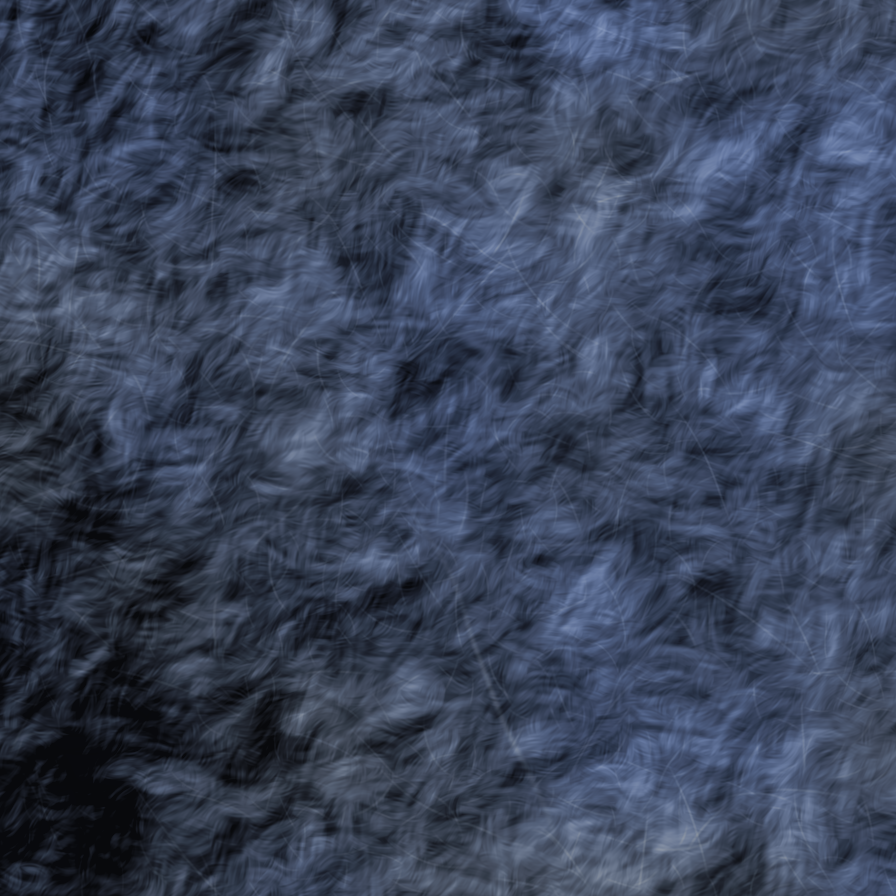
A WebGL 1 fragment shader for this texture:

```glsl
precision highp float;
// Fuzzy blue-grey wool: combed tufts crossed by fine pale stray hairs.
uniform vec2 u_resolution;

// Wool colours, dark to light
const vec3 BLACK     = vec3(0.03, 0.035, 0.05);
const vec3 DEEP      = vec3(0.11, 0.13, 0.18);
const vec3 SHADOW    = vec3(0.18, 0.22, 0.29);
const vec3 BODY      = vec3(0.25, 0.29, 0.38);
const vec3 LIT       = vec3(0.31, 0.365, 0.475);
const vec3 BRIGHT    = vec3(0.41, 0.47, 0.59);
const vec3 GLINT     = vec3(0.66, 0.70, 0.76);
const vec3 GREY_TINT = vec3(1.06, 1.02, 0.94);
const vec3 BLUE_TINT = vec3(0.95, 0.99, 1.07);

const float COMB_ANGLE    = 0.55;  // main lie of the fibres, radians
const float ANGLE_SPREAD  = 1.9;
const float TUFT_CELLS    = 13.0;  // coarsest tufts across the canvas
const float TUFT_CONTRAST = 1.3;
const float HAIR_WIDTH    = 0.0024;
const float HAIR_STRENGTH = 1.0;
const float CURL          = 0.016;
const vec2  DARK_CENTRE   = vec2(-0.02, 0.12);

float hash(vec2 p) {
  return fract(sin(dot(p, vec2(127.1, 311.7))) * 43758.5453);
}

float noise(vec2 p) {
  vec2 i = floor(p), f = fract(p);
  f = f * f * (3.0 - 2.0 * f);
  return mix(mix(hash(i), hash(i + vec2(1.0, 0.0)), f.x),
             mix(hash(i + vec2(0.0, 1.0)), hash(i + vec2(1.0, 1.0)), f.x), f.y);
}

vec2 rotate(vec2 p, float a) {
  float c = cos(a), s = sin(a);
  return vec2(c * p.x + s * p.y, c * p.y - s * p.x);
}

vec2 jitteredCentre(vec2 id) {
  return id + 0.2 + 0.6 * vec2(hash(id + 3.1), hash(id + 7.7));
}

// Overlapping streaked ellipses, each with its own tone and direction
float tufts(vec2 p, float seed) {
  float sum = -0.05, total = 0.06;  // dark gaps between tufts
  for (int y = -1; y <= 1; y++) {
    for (int x = -1; x <= 1; x++) {
      vec2 id = floor(p) + vec2(float(x), float(y)) + seed;
      float angle = COMB_ANGLE + (hash(id + 1.3) - 0.5) * ANGLE_SPREAD;
      vec2 d = rotate(p + seed - jitteredCentre(id), angle);
      vec2 e = d / vec2(1.2, 0.6);
      float w = max(0.0, 1.0 - dot(e, e));
      d.y += (hash(id + 5.9) - 0.5) * 0.8 * d.x * d.x;
      float streak = noise(vec2(d.x * 1.6, d.y * 9.0) + 40.0 * hash(id + 2.2));
      float tone = 2.0 * hash(id + 9.4) - 1.0;
      sum += w * w * (tone + 1.8 * (streak - 0.5));
      total += w * w;
    }
  }
  return sum / total;
}

// One thin bent hair per cell, present with the given chance
float hairs(vec2 p, float width, float chance, float seed) {
  float light = 0.0;
  for (int y = -1; y <= 1; y++) {
    for (int x = -1; x <= 1; x++) {
      vec2 id = floor(p) + vec2(float(x), float(y)) + seed;
      float angle = COMB_ANGLE + (hash(id + 4.6) - 0.5) * 3.1;
      vec2 d = rotate(p + seed - jitteredCentre(id), angle);
      float bend = hash(id + 8.2) - 0.5;
      float off = abs(d.y - bend * d.x * d.x) / sqrt(1.0 + 4.0 * bend * bend * d.x * d.x);
      float reach = mix(0.4, 0.9, hash(id + 6.5));
      float along = 1.0 - smoothstep(reach * 0.3, reach, abs(d.x));
      float core = 1.0 - smoothstep(0.0, width, off);
      float patchy = 0.4 + 0.8 * noise(vec2(d.x * 6.0, 20.0 * hash(id)));
      light += core * along * patchy * step(hash(id + 11.8), chance);
    }
  }
  return light;
}

// Tone in standard deviations about the mean to wool colour
vec3 woolColour(float t) {
  vec3 c = mix(BLACK, DEEP, clamp((t + 2.9) / 1.15, 0.0, 1.0));
  c = mix(c, SHADOW, clamp((t + 1.75) / 0.85, 0.0, 1.0));
  c = mix(c, BODY, clamp((t + 0.9) / 0.75, 0.0, 1.0));
  c = mix(c, LIT, clamp((t + 0.15) / 0.82, 0.0, 1.0));
  c = mix(c, BRIGHT, clamp((t - 0.67) / 0.98, 0.0, 1.0));
  return mix(c, GLINT, clamp((t - 1.65) / 2.2, 0.0, 1.0));
}

void main() {
  vec2 uv = gl_FragCoord.xy / u_resolution.y;
  vec2 p = uv + CURL * (vec2(noise(uv * 11.0), noise(uv * 11.0 + 31.0)) - 0.5);

  // Tufts at three scales
  float pile = 0.75 * tufts(p * TUFT_CELLS, 17.0)
             + 0.65 * tufts(p * TUFT_CELLS * 1.9, 53.0)
             + 0.45 * tufts(p * TUFT_CELLS * 3.7, 91.0);

  // Stray hairs, from a few long ones to short fuzz
  float stray = 0.9 * hairs(p * 2.3, HAIR_WIDTH * 5.0, 0.3, 5.0)
              + 0.7 * hairs(p * 7.0, HAIR_WIDTH * 7.0, 0.6, 23.0)
              + 0.6 * hairs(p * 15.0, HAIR_WIDTH * 15.0, 0.8, 37.0)
              + 0.5 * hairs(p * 27.0, HAIR_WIDTH * 24.0, 0.8, 71.0);

  // Broad light: dim lower left, flatter and paler to the right
  float broad = noise(uv * 4.0 + 13.0) - 0.5;
  float dim = 1.0 - smoothstep(0.0, 0.42, length((uv - DARK_CENTRE) * vec2(1.0, 0.75)));
  float contrast = TUFT_CONTRAST * mix(1.1, 0.85, uv.x);
  float tone = pile * contrast + stray * HAIR_STRENGTH * (1.0 - 0.4 * dim)
             + 0.7 * broad + 0.6 * (uv.x - 0.5) - 2.3 * dim - 0.1;

  float blueness = clamp(noise(uv * 6.0 + 60.0) + 0.5 * (uv.x + uv.y) - 0.5 - 0.4 * stray, 0.0, 1.0);
  gl_FragColor = vec4(woolColour(tone) * mix(GREY_TINT, BLUE_TINT, blueness), 1.0);
}
```
